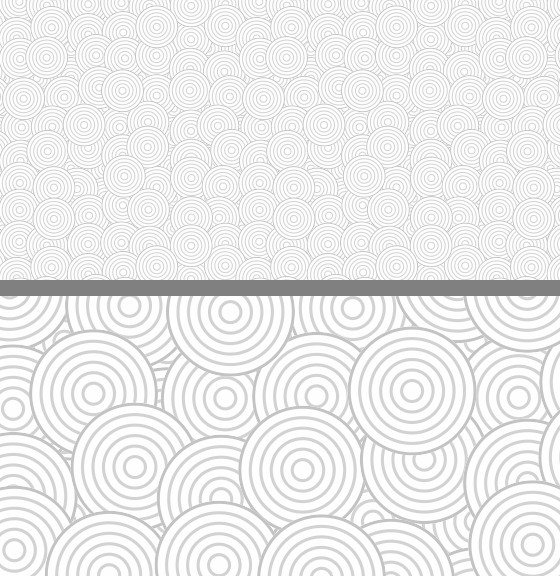
Top, the full canvas; bottom, a detail of the centre.
Write a Shadertoy shader that draws this pattern.

```glsl
vec3 hash3(vec2 cell) {
    vec3 q = fract(cell.xyx * vec3(0.1031, 0.1030, 0.0973) + 0.37);
    q += dot(q, q.yzx + 33.33);
    return fract((q.xxy + q.yzz) * q.zyx);
}

float coverage(float signedDist, float pixel) {
    return clamp(0.5 - signedDist / pixel, 0.0, 1.0);
}

// White disc with six concentric lines, the outermost one darker
void paintDisc(inout float shade, vec2 p, float pixel) {
    float d = length(p);
    float ring = clamp(round(d / 0.102), 1.0, 6.0);
    float line = coverage(abs(d - ring * 0.102) - 0.015, pixel);
    float ink = ring > 5.5 ? 0.765 : 0.825;
    shade = mix(shade, mix(0.995, ink, line), coverage(d - 0.627, pixel));
}

void mainImage(out vec4 fragColor, in vec2 fragCoord) {
    // One unit is a column pitch; a tile is 7 columns by 8 rows, 7 units square
    float pixel = 16.34 / iResolution.x;
    vec2 p = fragCoord * pixel - vec2(0.574, 0.19);
    vec2 pitch = vec2(1.0, 0.875);
    float shade = 0.995;

    // Layers: filler discs in the gaps, scattered discs, a few raised discs
    for (int layer = 0; layer < 3; layer++) {
        vec2 shift = layer == 0 ? vec2(0.5) : vec2(0.0);
        vec2 nearest = round(p / pitch - shift);

        // Lower rows overlap upper rows
        for (int row = 1; row >= -1; row--) {
            for (int col = -1; col <= 1; col++) {
                vec2 cell = nearest + vec2(col, row);
                vec3 rnd = hash3(floor(mod(cell + 0.5, vec2(7.0, 8.0))));
                if (layer == 2 && rnd.z < 0.82) continue;

                // Cubing keeps most discs near their column, with rare strays
                vec2 stray = rnd.xy * 2.0 - 1.0;
                vec2 jitter = layer == 0 ? vec2(0.0)
                    : vec2(0.4 * stray.x * stray.x * stray.x, 0.24 * stray.y);
                paintDisc(shade, p - (cell + shift) * pitch - jitter, pixel);
            }
        }
    }
    fragColor = vec4(vec3(shade), 1.0);
}
```
